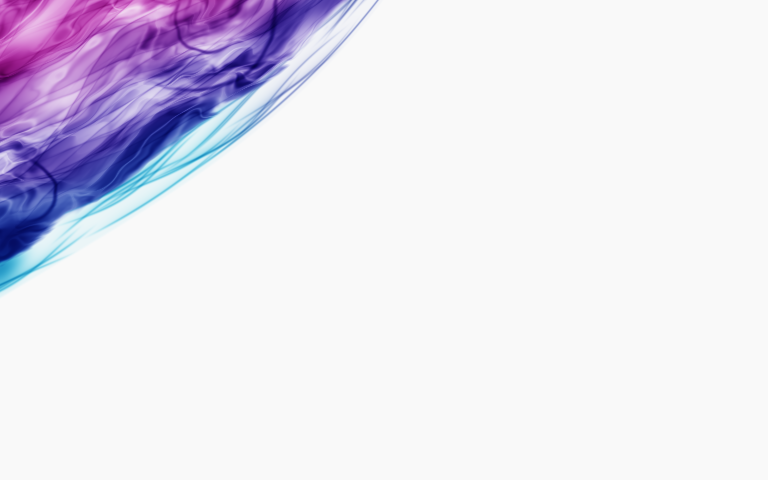
Write a WebGL 2 fragment shader that draws this background.

```glsl
#version 300 es
precision highp float;
// Coloured ink smoke drifting across the upper left corner of pale paper.
// Depth behind a curved front sets the hue; stretched noise, folded veils,
// strands and curls add up to a density, which absorbs light from the paper.

#define PAPER vec3(0.975, 0.976, 0.977)
#define CYAN vec3(0.16, 0.62, 0.80)
#define STEEL vec3(0.45, 0.50, 0.76)
#define BLUE vec3(0.22, 0.32, 0.70)
#define INDIGO vec3(0.27, 0.19, 0.63)
#define VIOLET vec3(0.47, 0.20, 0.64)
#define MAGENTA vec3(0.70, 0.20, 0.65)
#define VEILS 44
#define WISPS 18
#define SMOKE_DENSITY 1.0
#define VEIL_DENSITY 0.34
#define STRAND_DENSITY 0.75

uniform vec2 u_resolution;
out vec4 fragColor;

float hash(vec2 p) {
    return fract(sin(dot(p, vec2(127.1, 311.7))) * 43758.5453);
}

float noise(vec2 p) {
    vec2 i = floor(p), f = fract(p), e = vec2(0.0, 1.0);
    f = f * f * (3.0 - 2.0 * f);
    return mix(mix(hash(i), hash(i + e.yx), f.x),
               mix(hash(i + e.xy), hash(i + e.yy), f.x), f.y);
}

float fbm(vec2 p) {
    float sum = 0.0, amp = 0.5;
    for (int i = 0; i < 4; i++) {
        sum += amp * noise(p);
        p = mat2(1.6, 1.2, -1.2, 1.6) * p + 3.7;
        amp *= 0.5;
    }
    return sum / 0.94;
}

// Bell curve of the given width.
float bell(float t, float width) {
    return exp(-t * t / (width * width));
}

// Thin winding threads along the middle level of a noise.
float strands(vec2 p) {
    float sum = 0.0;
    for (int i = 0; i < 3; i++) {
        sum += bell(noise(p) - 0.5, 0.07);
        p = p * vec2(1.3, 1.5) + 5.3;
    }
    return sum;
}

// Soft spot, stretched along the drift.
float spot(vec2 p, vec2 center, float size) {
    vec2 q = mat2(0.8, -0.6, 0.6, 0.8) * (p - center);
    return bell(length(q * vec2(0.55, 1.0)), size);
}

// Part of a ring, strongest towards the given direction.
float curl(vec2 p, vec2 center, float radius, vec2 facing) {
    vec2 q = p - center;
    float r = length(q);
    return smoothstep(-0.2, 0.8, dot(q / max(r, 0.001), facing)) * bell(r - radius, 0.004);
}

// Folded sheets: a crisp edge on one side, a fading film on the other.
float veils(float along, float depth) {
    float sum = 0.0;
    for (int i = 0; i < VEILS; i++) {
        float a = hash(vec2(i, 1)), b = hash(vec2(i, 2)), c = hash(vec2(i, 3));
        float center = mix(0.09, 0.64, a) + (b - 0.5) * 0.5 * (along - 0.55)
                     + (0.012 + 0.05 * a) * sin(along * (4.0 + 6.0 * b) + 6.28 * c);
        float t = (depth - center) * (c > 0.5 ? 1.0 : -1.0);
        float film = smoothstep(-0.002, 0.002, t) * exp(-max(t, 0.0) / mix(0.008, 0.06, b));
        sum += (film + 0.8 * bell(t, 0.0025)) * (0.5 + 0.5 * sin(along * 9.0 + c * 20.0));
    }
    return sum;
}

// Fine lines with a faint film between the front and the dense body.
float wisps(float along, float depth) {
    float sum = 0.0;
    for (int i = 0; i < WISPS; i++) {
        float a = hash(vec2(i, 7)), b = hash(vec2(i, 8));
        float t = depth - 0.012 - 0.11 * a - 0.02 * sin(along * (5.0 + 9.0 * b) + 6.28 * a);
        float wisp = bell(t, 0.003) + 0.3 * smoothstep(-0.002, 0.002, t) * exp(-max(t, 0.0) / 0.012);
        sum += wisp * smoothstep(-0.2, 1.0, sin(along * 9.0 + b * 30.0));
    }
    return sum;
}

void main() {
    vec2 p = gl_FragCoord.xy / u_resolution.y;
    float depth = p.y - (0.375 + 0.6 * p.x + 0.35 * pow(p.x, 4.0));
    float along = dot(p, vec2(0.8, 0.6));
    float inside = smoothstep(0.0, 0.008, depth);

    // Smoke stretched along the drift, bent by a slower noise.
    float bend = fbm(vec2(along * 4.0, depth * 7.0)) - 0.5;
    vec2 flow = vec2(along * 6.0, depth * 17.0) + 3.0 * bend;
    float smoke = smoothstep(0.3, 0.72, fbm(flow));
    float bump = 0.025 * smoothstep(0.0, 0.25, p.x) * smoothstep(0.75, 0.5, p.x);
    float body = smoothstep(0.075, 0.1, depth - bump + 0.07 * bend + 0.03 * (smoke - 0.5));

    // Hue runs from blue at the front to magenta in the corner.
    float hue = depth + 0.2 * (p.x - 0.3) + 0.12 * bend;
    vec3 ink = mix(BLUE, INDIGO, smoothstep(0.10, 0.20, hue));
    ink = mix(ink, VIOLET, smoothstep(0.25, 0.35, hue));
    ink = mix(ink, MAGENTA, smoothstep(0.33, 0.44, hue));

    // Dense and thin places, then curls.
    float dark = 1.5 * spot(p, vec2(0.02, 0.50), 0.04) + 0.5 * spot(p, vec2(0.14, 0.63), 0.05)
               + 0.9 * spot(p, vec2(0.58, 0.96), 0.035) + 0.7 * spot(p, vec2(0.69, 1.0), 0.03)
               + 0.9 * spot(p, vec2(0.02, 0.86), 0.025);
    float thin = spot(p, vec2(0.12, 0.80), 0.06) + spot(p, vec2(0.31, 0.78), 0.035)
               + spot(p, vec2(0.06, 0.96), 0.035) + 0.8 * spot(p, vec2(0.46, 0.91), 0.03);
    vec2 bent = p + 0.06 * bend;
    float curls = curl(bent, vec2(0.06, 0.61), 0.065, vec2(1.0, 0.0))
                + 0.7 * curl(bent, vec2(0.44, 0.97), 0.07, vec2(-0.5, -0.8))
                + 0.8 * curl(bent, vec2(0.40, 1.0), 0.19, vec2(0.9, -0.4));
    float density = 0.04 + SMOKE_DENSITY * smoke * smoke + VEIL_DENSITY * veils(along, depth + 0.05 * bend);
    density = (density + STRAND_DENSITY * strands(flow * 0.8) * (0.2 + 0.4 * smoke)) * (1.0 - 0.7 * min(thin, 1.0));
    density *= 1.0 - 0.45 * min(strands(flow.yx * vec2(0.9, 0.7) + 9.0), 1.0);
    density = body * (density + dark + curls);

    // Light passes the fringe, then the body.
    float film = inside * (1.0 - body) * (0.03 + 0.36 * wisps(along, depth));
    film += inside * spot(p, vec2(0.0, 0.44), 0.025);
    film += 0.6 * bell(depth - 0.018, 0.003) * smoothstep(0.35, 0.5, p.x);
    vec3 wispInk = mix(CYAN, STEEL, smoothstep(0.4, 0.62, p.x));
    fragColor = vec4(PAPER * pow(wispInk, vec3(film)) * pow(ink, vec3(density)), 1.0);
}
```
